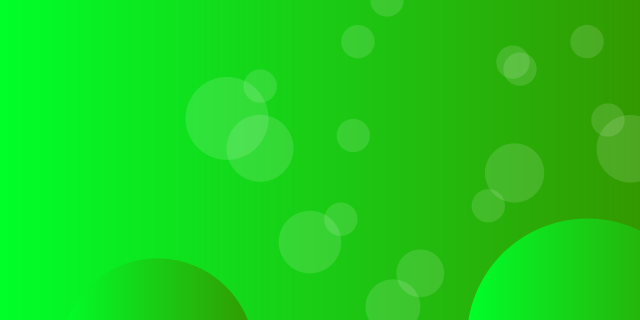
This background is drawn by a Shadertoy shader. Its source:

```glsl
// Green horizontal gradient with translucent bubbles and two shaded round hills.

#define BRIGHT_GREEN vec3(0.0, 1.0, 0.162)
#define DARK_GREEN vec3(0.2, 0.6, 0.0)
#define BUBBLE_COLOR vec3(1.0)
#define BUBBLE_ALPHA 0.13
#define SMALL_RADIUS 0.052
#define LEFT_HILL vec3(0.492, -0.111, 0.3035)
#define RIGHT_HILL vec3(1.836, -0.060, 0.377)

// Lengths are in canvas heights; a disc is (center x, center y, radius).
const vec3 LARGE_BUBBLES[7] = vec3[7](
    vec3(0.7095, 0.630, 0.1295), vec3(0.8125, 0.5365, 0.1045),
    vec3(1.970, 0.535, 0.1055), vec3(1.608, 0.4595, 0.0925),
    vec3(0.9685, 0.2435, 0.0977), vec3(1.3135, 0.146, 0.0745),
    vec3(1.228, 0.0415, 0.0855));

const vec2 SMALL_BUBBLES[10] = vec2[10](
    vec2(0.813, 0.731), vec2(1.1185, 0.870), vec2(1.2095, 1.0),
    vec2(1.104, 0.5765), vec2(1.603, 0.806), vec2(1.625, 0.784),
    vec2(1.8345, 0.870), vec2(1.900, 0.625), vec2(1.526, 0.357),
    vec2(1.065, 0.315));

// Antialiased coverage of a disc
float discMask(vec2 p, vec3 disc) {
    float dist = length(p - disc.xy) - disc.z;
    return clamp(0.5 - dist * iResolution.y, 0.0, 1.0);
}

// Bright to dark ramp, t from 0 to 1
vec3 greenRamp(float t) {
    return mix(BRIGHT_GREEN, DARK_GREEN, clamp(t, 0.0, 1.0));
}

vec3 addBubble(vec3 color, vec2 p, vec3 disc) {
    return mix(color, BUBBLE_COLOR, BUBBLE_ALPHA * discMask(p, disc));
}

// Opaque disc with the ramp spanning its own width
vec3 addHill(vec3 color, vec2 p, vec3 disc) {
    float t = 0.5 + 0.5 * (p.x - disc.x) / disc.z;
    return mix(color, greenRamp(t), discMask(p, disc));
}

void mainImage(out vec4 fragColor, in vec2 fragCoord) {
    vec2 p = fragCoord / iResolution.y;

    // Background
    vec3 color = greenRamp(fragCoord.x / iResolution.x);

    // Bubbles
    for (int i = 0; i < LARGE_BUBBLES.length(); i++)
        color = addBubble(color, p, LARGE_BUBBLES[i]);
    for (int i = 0; i < SMALL_BUBBLES.length(); i++)
        color = addBubble(color, p, vec3(SMALL_BUBBLES[i], SMALL_RADIUS));

    // Hills
    color = addHill(color, p, LEFT_HILL);
    color = addHill(color, p, RIGHT_HILL);

    fragColor = vec4(color, 1.0);
}
```
